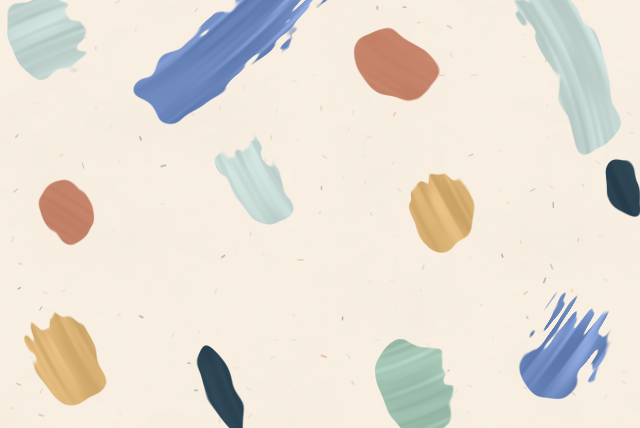
Give the GLSL for this pattern, as a WebGL 1 fragment shader.

```glsl
precision highp float;
// Loose gouache brush marks scattered over cream paper with tiny fibre flecks.
// A jittered 4 x 3 grid places twelve marks that cycle through six paints; each
// is a bent, tapered rounded box whose edge and body are broken by bristle noise.

uniform vec2 u_resolution;

#define JITTER 0.40       // wander of a mark inside its grid cell
#define SPREAD 1.08       // pushes the outer marks over the border
#define STAGGER 0.15      // sideways shift of the middle row
#define WOBBLE 0.028      // slow unevenness of the outline
#define RAGGED 0.11       // depth of the dry bristle ends
#define BEND 1.2          // curvature of the marks
#define FLECK_CELL 0.06   // spacing of the paper flecks
#define FLECK_SHARE 0.40  // part of the cells that hold a fleck
#define PAPER vec3(0.970, 0.935, 0.885)

struct Paint {
  vec3 color;
  vec2 size;     // half length, half width
  float angle;
  float dry;     // raggedness of the far end
  float streak;  // contrast of the bristle lines
  float taper;   // narrowing towards both ends
};

float hash(vec2 p) {
  vec3 q = fract(p.xyx * 0.1031);
  q += dot(q, q.yzx + 33.33);
  return fract((q.x + q.y) * q.z);
}

vec2 hash2(vec2 p) {
  return vec2(hash(p), hash(p + 47.3));
}

float noise(vec2 p) {
  vec2 i = floor(p), f = fract(p);
  f = f * f * (3.0 - 2.0 * f);
  return mix(mix(hash(i), hash(i + vec2(1.0, 0.0)), f.x),
             mix(hash(i + vec2(0.0, 1.0)), hash(i + 1.0), f.x), f.y);
}

float roundedBox(vec2 p, vec2 halfSize, float radius) {
  vec2 e = abs(p) - halfSize + radius;
  return length(max(e, 0.0)) + min(max(e.x, e.y), 0.0) - radius;
}

// The six paints; the second round of each has its own length.
Paint choosePaint(float kind, float second) {
  vec3 mist = vec3(0.76, 0.83, 0.815);
  if (kind < 0.5)  // ochre
    return Paint(vec3(0.85, 0.69, 0.45), vec2(mix(0.10, 0.08, second), 0.068), 2.0, 0.40, 0.8, 0.10);
  if (kind < 1.5)  // ink
    return Paint(vec3(0.17, 0.26, 0.32), vec2(mix(0.105, 0.075, second), 0.036), 1.95, 0.12, 0.3, 0.75);
  if (kind < 2.5)  // sage, then mist
    return Paint(mix(vec3(0.64, 0.77, 0.70), mist, second), vec2(0.082, mix(0.11, 0.095, second)), 0.35, 0.25, 0.8, 0.15);
  if (kind < 3.5)  // blue
    return Paint(vec3(0.44, 0.55, 0.76), vec2(mix(0.10, 0.25, second), 0.069), 0.85, 1.00, 1.0, 0.05);
  if (kind < 4.5)  // terracotta
    return Paint(vec3(0.77, 0.51, 0.41), vec2(mix(0.068, 0.10, second), 0.069), -0.4, 0.08, 0.3, 0.12);
  return Paint(mist, vec2(mix(0.10, 0.19, second), 0.056), 1.9, 0.50, 0.7, 0.12);
}

// Lays one brush mark over the color below; r is relative to its center.
vec3 brushMark(vec3 below, vec2 r, Paint paint, vec2 seed, float pixel) {
  float angle = paint.angle + 0.4 * (hash(seed + 5.0) - 0.5);
  vec2 dir = vec2(cos(angle), sin(angle));
  vec2 q = vec2(dot(r, dir), dot(r, vec2(-dir.y, dir.x)));
  q.y += BEND * (hash(seed + 9.0) - 0.5) * q.x * q.x;

  // Outline
  float along = clamp(q.x / paint.size.x, -1.1, 1.1);
  vec2 halfSize = paint.size * vec2(1.0, 1.0 - paint.taper * along * along);
  float radius = mix(0.95, 0.5, paint.dry) * min(halfSize.x, halfSize.y);
  float d = roundedBox(q, halfSize, radius);
  float farEnd = smoothstep(-0.6, 1.0, along) * paint.dry;
  float bristle = noise(q * vec2(25.0, 40.0 + 70.0 * paint.dry) + seed * 31.0);
  d += WOBBLE * (noise(q * 20.0 + seed * 17.0) - 0.5);
  d += RAGGED * farEnd * (bristle - 0.5);
  float edge = pixel * (1.0 + 3.0 * farEnd);
  float cover = 1.0 - smoothstep(-edge, edge, d);

  // Body: broad pools of pigment under fine streaks
  float pool = smoothstep(0.3, 0.7, noise(q * vec2(7.0, 28.0) + seed * 11.0));
  float line = noise(q * vec2(5.0, 110.0) + seed * 23.0);
  float light = 0.06 * (pool - 0.5) + 0.10 * (line - 0.5);
  light += 0.10 * farEnd * smoothstep(0.5, 0.8, line);
  return mix(below, paint.color + light * paint.streak, cover);
}

// Faint clouds and short fibres in the paper
vec3 paperColor(vec2 p, float pixel) {
  vec3 color = PAPER + 0.010 * (noise(p * 7.0) - 0.5) + 0.006 * (noise(p * 40.0) - 0.5);
  vec2 id = floor(p / FLECK_CELL);
  vec2 r = p - (id + 0.2 + 0.6 * hash2(id + 3.0)) * FLECK_CELL;
  float turn = 6.283 * hash(id + 71.0);
  vec2 q = vec2(dot(r, vec2(cos(turn), sin(turn))), dot(r, vec2(-sin(turn), cos(turn))));
  float size = mix(0.0015, 0.006, hash(id + 19.0));
  float d = length(vec2(max(abs(q.x) - size, 0.0), q.y)) - mix(0.0008, 0.002, hash(id + 27.0));
  float strength = 0.08 + 0.6 * pow(hash(id + 83.0), 4.0);
  vec3 tint = mix(vec3(0.40, 0.38, 0.36), vec3(0.85, 0.60, 0.42), step(0.75, hash(id + 59.0)));
  float present = step(hash(id + 37.0), FLECK_SHARE);
  return mix(color, tint, present * strength * (1.0 - smoothstep(-pixel, pixel, d)));
}

void main() {
  vec2 p = gl_FragCoord.xy / u_resolution.y;
  float aspect = u_resolution.x / u_resolution.y, pixel = 1.0 / u_resolution.y;
  vec3 color = paperColor(p, pixel);
  for (int i = 0; i < 12; i++) {
    float n = float(i);
    vec2 cell = vec2(mod(n, 4.0), floor(n / 4.0));
    vec2 seed = cell + 2.0;
    vec2 spot = (cell + 0.5 + JITTER * (hash2(seed) - 0.5)) / vec2(4.0, 3.0) - 0.5;
    spot.x += 0.25 * STAGGER * (1.0 - 2.0 * abs(cell.y - 1.0));
    vec2 r = p - (0.5 + SPREAD * spot) * vec2(aspect, 1.0);
    if (dot(r, r) < 0.12)
      color = brushMark(color, r, choosePaint(mod(n, 6.0), step(5.5, n)), seed, pixel);
  }
  gl_FragColor = vec4(color, 1.0);
}
```
